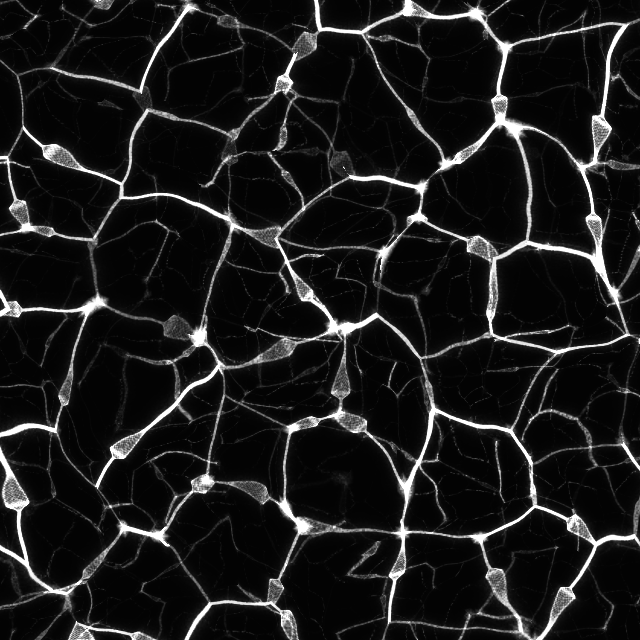
A WebGL 1 fragment shader for this texture:

```glsl
precision highp float;
// Glowing web of beaded filaments around dark voids, with faint grainy wisps.
uniform vec2 u_resolution;

#define WEB_SCALE 6.3
#define BRANCH_SCALE 12.5
#define WISP_SCALE 23.0
#define BEND 0.013
#define THIN 0.016
#define BULGE 0.085
#define HALO 0.17
#define BRANCH_GLOW 0.75
#define WISP_GLOW 0.24
#define GRAIN_SCALE 420.0
#define BACKGROUND 0.012

vec2 hash2(vec2 p) {
  p = vec2(dot(p, vec2(127.1, 311.7)), dot(p, vec2(269.5, 183.3)));
  return fract(sin(p) * 43758.5);
}

float valueNoise(vec2 p) {
  vec2 i = floor(p), f = fract(p);
  f = f * f * (3.0 - 2.0 * f);
  float low = mix(hash2(i).x, hash2(i + vec2(1, 0)).x, f.x);
  float high = mix(hash2(i + vec2(0, 1)).x, hash2(i + vec2(1, 1)).x, f.x);
  return mix(low, high, f.y);
}

// Layered, turning sines that curve the straight cell borders.
vec2 bend(vec2 p) {
  vec2 shift = vec2(0.0);
  vec2 q = p * 15.0;
  float amount = BEND;
  for (int i = 0; i < 4; i++) {
    q = mat2(0.8, 0.6, -0.6, 0.8) * q + 1.7;
    shift += amount * sin(q.yx + 0.8 * sin(q));
    q *= 1.9;
    amount *= 0.45;
  }
  return p + shift;
}

vec2 site(vec2 cell) {
  return 0.03 + 0.94 * hash2(cell);
}

// Cellular borders; each has its own strength, width and goblet-shaped bead.
float web(vec2 p, float bulge, float fade, float nodeGlow, float pixel) {
  vec2 cell = floor(p), f = fract(p);
  vec2 nearCell = vec2(0.0), nearSite = vec2(9.0);
  for (int y = -1; y <= 1; y++)
  for (int x = -1; x <= 1; x++) {
    vec2 g = vec2(x, y);
    vec2 r = g + site(cell + g) - f;
    if (dot(r, r) < dot(nearSite, nearSite)) {
      nearSite = r;
      nearCell = g;
    }
  }
  float light = 0.0, first = 9.0, second = 9.0;
  for (int y = -2; y <= 2; y++)
  for (int x = -2; x <= 2; x++) {
    vec2 g = nearCell + vec2(x, y);
    vec2 r = g + site(cell + g) - f;
    vec2 gap = r - nearSite;
    if (dot(gap, gap) > 0.0001) {
      vec2 across = normalize(gap);
      vec2 middle = 0.5 * (r + nearSite);
      float d = dot(middle, across);
      second = min(second, max(first, d));
      first = min(first, d);

      // The same key and direction hold on both sides of a border.
      vec2 key = hash2(2.0 * cell + g + nearCell + 37.3);
      vec2 along = vec2(-across.y, across.x);
      if (along.x < 0.0) along = -along;
      float t = -dot(middle, along) * (key.x > 0.5 ? 1.0 : -1.0);
      float u = t - 0.5 * (fract(key.x * 7.0) - 0.5);

      float bead = smoothstep(-0.38, 0.02, u) * (1.0 - smoothstep(0.02, 0.1, u));
      bead *= smoothstep(0.3, 0.9, fract(key.y * 13.0));
      float width = THIN * (0.55 + 0.7 * key.y) + bulge * bead;
      float body = 1.0 - smoothstep(width - pixel, width + pixel, d);
      float sheer = smoothstep(0.02, 0.05, width);
      float rim = exp(-pow((d - width + 0.012) / 0.01, 2.0));
      float cap = exp(-pow((u - 0.03) / 0.03, 2.0));
      float mesh = 0.36 + 0.16 * sin(u * 190.0 + d * 60.0) * sin(d * 210.0);
      float density = mix(1.0, mesh + 0.4 * rim + 0.6 * cap, sheer);
      float halo = HALO * exp(-max(d - width, 0.0) / 0.035);
      light = max(light, pow(key.y, fade) * (body * density + halo));
    }
  }
  // Knots where three borders meet.
  float knot = 1.0 - smoothstep(0.025, 0.085, second);
  return light + nodeGlow * knot * smoothstep(0.3, 0.75, valueNoise(p * 1.3));
}

void main() {
  vec2 uv = gl_FragCoord.xy / u_resolution.y;
  float pixel = 0.8 / u_resolution.y;
  vec2 p = bend(uv);
  vec2 curled = bend(p * 1.3 + 4.1) / 1.3;

  float grain = valueNoise(uv * GRAIN_SCALE);
  float patches = smoothstep(0.25, 0.8, valueNoise(uv * 7.0 + 3.0));

  float mainWeb = web(p * WEB_SCALE, BULGE, 0.55, 0.9, pixel * WEB_SCALE);
  float branches = web(curled * BRANCH_SCALE + 11.0, 0.04, 2.4, 0.25, pixel * BRANCH_SCALE);
  float wisps = web(bend(curled * 2.0) * 0.5 * WISP_SCALE + 29.0, 0.0, 1.6, 0.1, pixel * WISP_SCALE);

  float light = mainWeb * mix(0.55 + 0.7 * grain, 1.0, smoothstep(0.6, 1.0, mainWeb));
  light += BRANCH_GLOW * branches * (0.35 + 0.65 * patches) * (0.4 + 0.9 * grain);
  light += WISP_GLOW * wisps * (0.3 + 0.7 * patches) * 1.8 * grain * grain;
  gl_FragColor = vec4(vec3(clamp(BACKGROUND + light, 0.0, 1.0)), 1.0);
}
```
